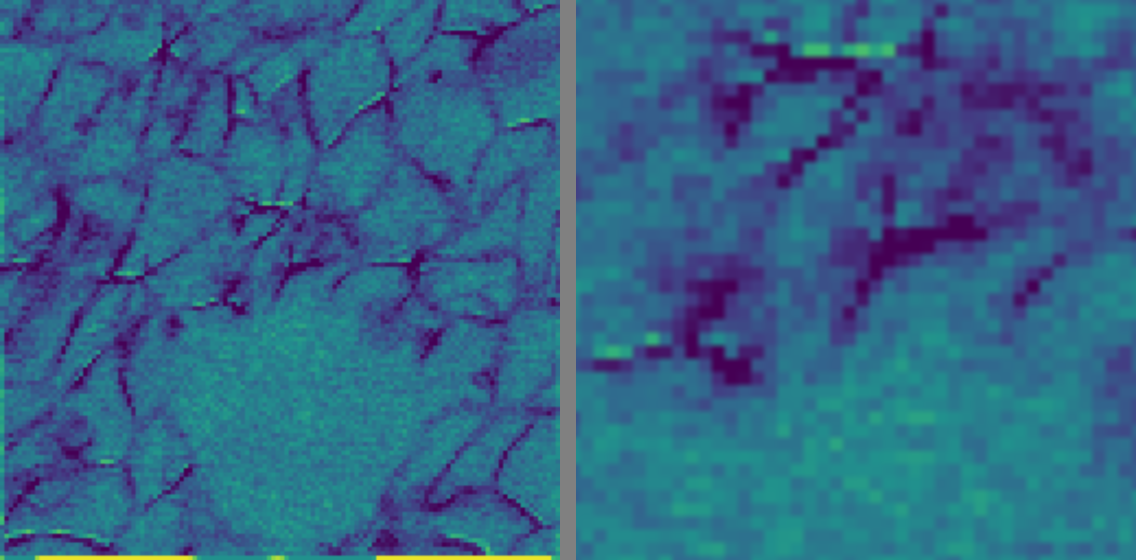
Left: the whole. Right: its middle third, enlarged.
This texture is drawn by a WebGL 1 fragment shader. Its source:

```glsl
precision highp float;
// Coarse false-colour micrograph of packed tissue: warped Voronoi membranes with
// dark lines and lit rims, one smooth large body, dark organelles and grain.
// A scalar field is sampled on a square grid and run through a colour ramp.

uniform vec2 u_resolution;

#define GRID 128.0          // samples across the canvas
#define CELL_SCALE 7.5      // tissue cells across the canvas
#define BASE_LEVEL 0.395    // field level inside cells
#define BAND_DEPTH 0.13     // wide shade along membranes
#define LINE_DEPTH 0.20     // thin dark membrane line
#define RIM_GAIN 0.34       // lit upper side of membranes
#define BLOB_DEPTH 0.20     // dark organelles
#define STAIN_DEPTH 0.16    // broad dark patches
#define GRAIN 0.15          // noise per sample
#define STREAK 0.13         // short horizontal streaks

// Rotates by 45 degrees and lengthens cells along the rising diagonal.
const mat2 STRETCH = mat2(0.53, -0.88, 0.53, 0.88);

float hash(vec2 p) {
  vec3 q = fract(p.xyx * 0.1031);
  q += dot(q, q.yzx + 33.33);
  return fract((q.x + q.y) * q.z);
}

vec2 hash2(vec2 p) {
  return vec2(hash(p), hash(p + 71.7));
}

float cornerSlope(vec2 corner, vec2 offset) {
  float angle = 6.2832 * hash(corner);
  return dot(vec2(cos(angle), sin(angle)), offset);
}

float gradientNoise(vec2 p) {
  vec2 i = floor(p), f = fract(p);
  vec2 u = f * f * f * (f * (f * 6.0 - 15.0) + 10.0);
  vec2 e = vec2(0.0, 1.0);
  return mix(mix(cornerSlope(i, f), cornerSlope(i + e.yx, f - e.yx), u.x),
             mix(cornerSlope(i + e, f - e), cornerSlope(i + 1.0, f - 1.0), u.x), u.y);
}

// Distance to the nearest Voronoi border (x) and upward part of its normal (y).
vec2 membrane(vec2 p, float scale) {
  vec2 q = STRETCH * p * scale;
  vec2 i = floor(q), f = fract(q), nearest = vec2(0.0);
  float best = 8.0;
  for (int y = -1; y <= 1; y++)
    for (int x = -1; x <= 1; x++) {
      vec2 o = vec2(float(x), float(y));
      vec2 r = o + hash2(i + o + 40.0) - f;
      if (dot(r, r) < best) { best = dot(r, r); nearest = r; }
    }
  vec2 border = vec2(8.0, 0.0);
  for (int y = -2; y <= 2; y++)
    for (int x = -2; x <= 2; x++) {
      vec2 o = vec2(float(x), float(y));
      vec2 r = o + hash2(i + o + 40.0) - f;
      vec2 gap = r - nearest;
      if (dot(gap, gap) > 0.0001) {
        vec2 n = normalize(gap);
        float d = dot(0.5 * (r + nearest), n);
        if (d < border.x) border = vec2(d, normalize(n * STRETCH).y);
      }
    }
  return vec2(border.x / scale, border.y);
}

// Signed change of level near a membrane: band, line and lit rim.
float membraneShade(vec2 p, float scale, float strength) {
  vec2 m = membrane(p, scale);
  float band = 1.0 - smoothstep(0.003, 0.024, m.x);
  float line = 1.0 - smoothstep(0.003, 0.007, m.x);
  float rim = smoothstep(0.004, 0.008, m.x) * (1.0 - smoothstep(0.010, 0.016, m.x));
  float lit = smoothstep(0.55, 0.95, -m.y) * smoothstep(0.45, 0.9, strength);
  return RIM_GAIN * rim * lit - BAND_DEPTH * band - LINE_DEPTH * line * strength;
}

// Scattered small round organelles, denser towards the upper left.
float organelles(vec2 p) {
  vec2 q = p * 11.0, i = floor(q);
  vec2 r = fract(q) - 0.35 - 0.3 * hash2(i + 9.0);
  float present = step(hash(i + 23.0), 0.12 + 0.3 * smoothstep(0.3, -0.3, p.x - p.y + 0.2));
  return present * (1.0 - smoothstep(0.08, 0.32, length(r)));
}

float level(vec2 id) {
  id = clamp(id, vec2(0.0), vec2(GRID - 1.0));
  vec2 p = (id + 0.5) / GRID;
  vec2 bend = vec2(gradientNoise(p * 4.0), gradientNoise(p * 4.0 + 31.0));
  vec2 ripple = vec2(gradientNoise(p * 14.0 + 7.0), gradientNoise(p * 14.0 + 53.0));
  vec2 w = p + 0.09 * bend + 0.014 * ripple;
  float body = 1.0 - smoothstep(0.19, 0.25, length(w - vec2(0.54, 0.25)));
  float nucleus = 1.0 - smoothstep(0.04, 0.065, length(p + 0.02 * ripple - vec2(0.69, 0.42)));
  float strength = smoothstep(-0.25, 0.35, gradientNoise(p * 9.0 + 17.0));
  float fine = smoothstep(0.0, 0.25, gradientNoise(p * 5.0 + 83.0) + 0.25 * (0.5 - p.x));
  float tissue = membraneShade(w, CELL_SCALE, strength)
               + 0.8 * fine * membraneShade(w + 3.0, CELL_SCALE * 1.8, strength)
               - BLOB_DEPTH * organelles(p + 0.02 * ripple);
  float stain = smoothstep(0.2, 0.5, gradientNoise(w * 6.0 + 61.0));
  float v = BASE_LEVEL + 0.09 * gradientNoise(p * 7.0 + 5.0);
  v += mix(tissue - STAIN_DEPTH * stain, 0.035, body) - 0.13 * nucleus;
  v += STREAK * gradientNoise(p * vec2(34.0, 75.0)) + GRAIN * (hash(id + 151.0) - 0.5);
  // Bright broken fringe along the frame.
  float dash = smoothstep(-0.06, 0.06, gradientNoise(vec2(p.x * 11.0, 3.4)));
  v = mix(v, mix(0.5, 0.97, dash), 1.0 - step(0.5, id.y));
  float side = step(id.x, 0.5) + 0.5 * step(GRID - 1.5, id.x);
  return clamp(v + side * (0.17 + 0.3 * gradientNoise(vec2(2.6, p.y * 9.0))), 0.0, 1.0);
}

// Violet, blue, teal, green, yellow.
vec3 ramp(float v) {
  float t = v * 6.0;
  vec3 c = mix(vec3(0.27, 0.0, 0.33), vec3(0.267, 0.22, 0.51), clamp(t, 0.0, 1.0));
  c = mix(c, vec3(0.19, 0.41, 0.556), clamp(t - 1.0, 0.0, 1.0));
  c = mix(c, vec3(0.128, 0.567, 0.551), clamp(t - 2.0, 0.0, 1.0));
  c = mix(c, vec3(0.21, 0.72, 0.47), clamp(t - 3.0, 0.0, 1.0));
  c = mix(c, vec3(0.56, 0.84, 0.27), clamp(t - 4.0, 0.0, 1.0));
  return mix(c, vec3(0.99, 0.91, 0.14), clamp(t - 5.0, 0.0, 1.0));
}

void main() {
  vec2 g = gl_FragCoord.xy / u_resolution * GRID - 0.5;
  vec2 id = floor(g), blend = smoothstep(0.15, 0.85, fract(g)), e = vec2(0.0, 1.0);
  vec3 low = mix(ramp(level(id)), ramp(level(id + e.yx)), blend.x);
  vec3 high = mix(ramp(level(id + e)), ramp(level(id + 1.0)), blend.x);
  gl_FragColor = vec4(mix(low, high, blend.y), 1.0);
}
```
